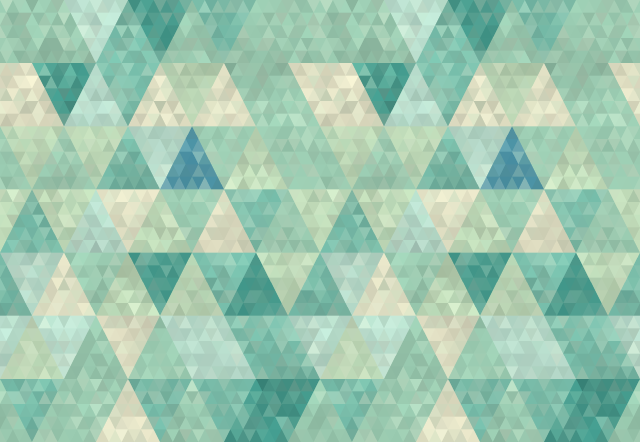
This pattern is drawn by a Shadertoy shader. Its source:

```glsl
vec3 hash3(vec3 p) {
    p = fract(p * vec3(0.1031, 0.1030, 0.0973));
    p += dot(p, p.yxz + 33.33);
    return fract((p.xxy + p.yxx) * p.zyx);
}

// Triangle id: skewed column, row, and 1 when the triangle points up
vec3 triangleId(vec2 skewed) {
    vec2 f = fract(skewed);
    return vec3(floor(skewed), step(1.0, f.x + f.y));
}

// Cubing modulo a prime shuffles the 70 large triangles, fixing each tone's share
vec3 largeTone(vec3 id) {
    float n = 1.0 + 10.0 * mod(id.y, 7.0) + 2.0 * id.x + id.z;
    float order = mod(mod(n * n * n, 71.0) + 21.0, 71.0);
    if (order < 0.5) return vec3(0.28, 0.56, 0.64);   // blue
    if (order < 6.5) return vec3(0.25, 0.58, 0.53);   // deep teal
    if (order < 19.5) return vec3(0.44, 0.71, 0.64);  // teal
    if (order < 41.5) return vec3(0.59, 0.78, 0.68);  // sage
    if (order < 50.5) return vec3(0.71, 0.85, 0.79);  // mint
    if (order < 61.5) return vec3(0.72, 0.82, 0.69);  // pale green
    return vec3(0.88, 0.87, 0.76);                    // cream
}

vec3 mosaic(vec2 uv) {
    // Ten triangle sides across, seven rows down from the top
    vec2 p = vec2(uv.x * 10.0, (1.0 - uv.y) * 7.0);
    vec2 skewed = vec2(p.x - 0.5 * p.y, p.y);

    // The colouring repeats every five sides
    vec3 large = triangleId(skewed);
    large.x = mod(large.x, 5.0);
    vec3 small = triangleId(skewed * 5.0);
    float height = fract((small.y + 0.5) / 5.0);
    small.x = mod(small.x, 25.0);

    vec3 largeRandom = hash3(large + 7.0);
    vec3 smallRandom = hash3(small + 19.0);
    vec3 color = largeTone(large);

    // Stray sage and cream facets soften the large shapes
    color = mix(color, vec3(0.60, 0.78, 0.67), 0.28 * smallRandom.y * smallRandom.y);
    color = mix(color, vec3(0.90, 0.91, 0.82), 0.30 * pow(smallRandom.z, 3.0));

    // Facet shading, plus a slow fade through each large triangle
    float contrast = mix(0.09, 0.20, largeRandom.x);
    float fade = (height - 0.5) * (largeRandom.y - 0.5) * 0.28;
    return color * (1.0 + contrast * (smallRandom.x - 0.5) + fade);
}

void mainImage(out vec4 fragColor, in vec2 fragCoord) {
    // Average a 3 by 3 grid of samples for smooth edges
    vec3 sum = vec3(0.0);
    for (int i = 0; i < 9; i++) {
        vec2 offset = (vec2(i % 3, i / 3) - 1.0) / 3.0;
        sum += mosaic((fragCoord + offset) / iResolution.xy);
    }
    fragColor = vec4(sum / 9.0, 1.0);
}
```
